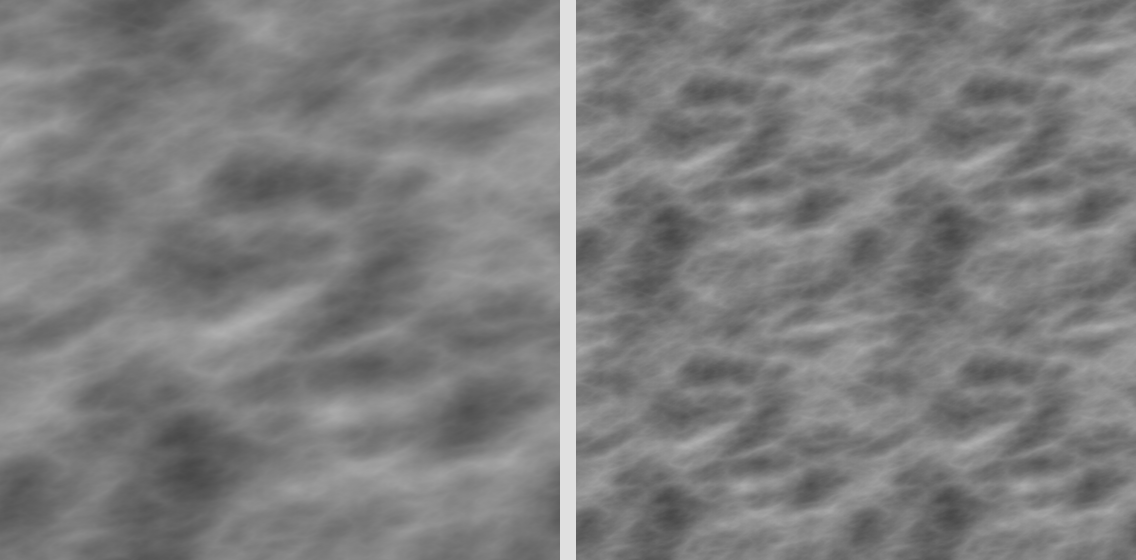
Left: one tile. Right: repeated 2 by 2.
Give the GLSL for this texture, as a three.js fragment shader.

```glsl
varying vec2 vUv;

const int OCTAVES = 6;
const float MEAN_GRAY = 0.491;
const float BILLOW_CONTRAST = 0.19;
const float RIDGE_CONTRAST = 0.36;
const float RIDGE_MEAN = 0.335;

float hash(vec2 p, float seed) {
  return fract(sin(dot(p, vec2(127.1, 311.7)) + seed * 74.7) * 43758.5453);
}

// Wraps a cell of the slanted lattice; grid holds columns, rows and rows climbed per width.
vec2 wrapCell(vec2 cell, vec3 grid) {
  float turns = floor((cell.x + 0.5) / grid.x);
  cell += turns * vec2(-grid.x, grid.z);
  cell.y -= grid.y * floor((cell.y + 0.5) / grid.y);
  return cell;
}

// Slope contribution of one lattice corner.
float corner(vec2 cell, vec2 offset, vec3 grid, float seed) {
  float angle = 6.2831853 * hash(wrapCell(cell, grid), seed);
  return dot(vec2(cos(angle), sin(angle)), offset);
}

// Gradient noise on a sheared lattice that tiles over the unit square.
float slantedNoise(vec2 uv, vec3 grid, float seed) {
  vec2 p = vec2(grid.x * uv.x, grid.y * uv.y - grid.z * uv.x);
  p += vec2(hash(vec2(1.0, 2.0), seed), hash(vec2(3.0, 5.0), seed));
  vec2 cell = floor(p);
  vec2 f = p - cell;
  vec2 fade = f * f * f * (f * (f * 6.0 - 15.0) + 10.0);
  vec2 right = vec2(1.0, 0.0);
  vec2 up = vec2(0.0, 1.0);
  float low = mix(corner(cell, f, grid, seed),
                  corner(cell + right, f - right, grid, seed), fade.x);
  float high = mix(corner(cell + up, f - up, grid, seed),
                   corner(cell + 1.0, f - 1.0, grid, seed), fade.x);
  return mix(low, high, fade.y);
}

// Sums octaves: plain noise for soft clouds, folded noise for bright creases.
float cloudLayer(vec2 uv, vec3 grid, float gain, float fold, float seed) {
  float sum = 0.0;
  float amplitude = 1.0;
  for (int i = 0; i < OCTAVES; i++) {
    float n = slantedNoise(uv, grid, seed + float(i));
    float crease = -sqrt(n * n + 0.0007);
    sum += amplitude * mix(n, crease, fold);
    amplitude *= gain;
    grid *= 2.0;
  }
  return sum;
}

void main() {
  float billow = cloudLayer(vUv, vec3(3.0, 5.0, 2.0), 0.40, 0.0, 3.0);
  float ridge = cloudLayer(vUv, vec3(3.0, 6.0, 1.0), 0.48, 1.0, 17.0) + RIDGE_MEAN;
  float gray = MEAN_GRAY + BILLOW_CONTRAST * billow + RIDGE_CONTRAST * ridge;
  gl_FragColor = vec4(vec3(clamp(gray, 0.0, 1.0)), 1.0);
}
```
